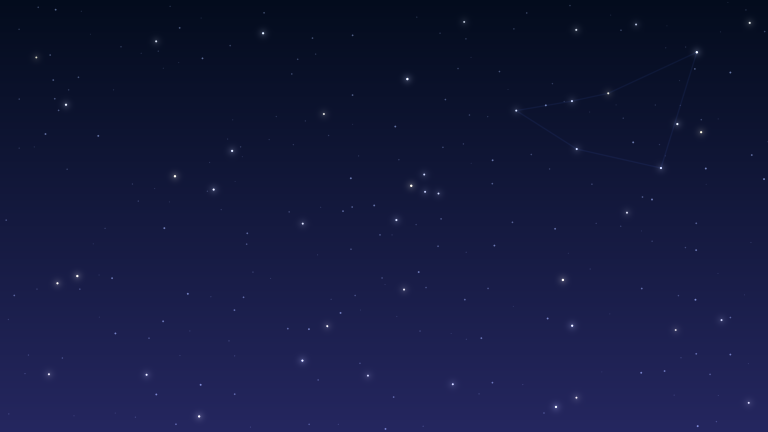
This texture is drawn by a WebGL 1 fragment shader. Its source:

```glsl
precision highp float;
// Night sky: a vertical indigo gradient strewn with jittered-cell stars,
// a faint six-point constellation at upper right, a small central cluster
// and a few brighter landmark stars. Lengths are in canvas heights.

uniform vec2 u_resolution;

const vec3 WHITE = vec3(0.93, 0.95, 1.0);
const vec3 WARM = vec3(1.0, 0.95, 0.74);

float hash(vec2 p) {
  return fract(sin(dot(p, vec2(127.1, 311.7))) * 4375.85);
}

// Antialiased disc that stays dim, rather than vanishing, when below a pixel.
float disc(float d, float radius) {
  float px = 1.0 / u_resolution.y;
  return 1.0 - smoothstep(radius - 0.7 * px, radius + 0.7 * px, d);
}

// Bright core surrounded by a soft halo.
vec3 star(vec2 offset, float power, vec3 tint) {
  float d = length(offset);
  float core = disc(d, 0.0016 + 0.001 * power);
  float halo = 0.27 * exp(-d / 0.0065) * (1.0 - smoothstep(0.01, 0.028, d));
  return tint * (core * (0.5 + 0.4 * power) + halo * power);
}

// One haloed star per occupied large cell, kept clear of cell borders.
vec3 brightField(vec2 p) {
  vec2 cell = floor(p / 0.2);
  vec2 jitter = vec2(hash(cell + 3.1), hash(cell + 8.7));
  vec2 center = (cell + 0.16 + 0.68 * jitter) * 0.2;
  float present = step(hash(cell + 15.3), 0.62);
  vec3 tint = mix(WHITE, WARM, hash(cell + 21.9));
  return present * star(p - center, 0.45 + 0.4 * hash(cell + 5.5), tint);
}

// Tiny faint stars in a finer cell grid.
vec3 dustField(vec2 p) {
  vec2 cell = floor(p / 0.05);
  vec2 jitter = vec2(hash(cell + 41.3), hash(cell + 67.9));
  vec2 center = (cell + 0.1 + 0.8 * jitter) * 0.05;
  float present = step(hash(cell + 29.7), 0.32);
  float glint = hash(cell + 53.1);
  float size = 0.0009 + 0.0012 * glint;
  return present * vec3(0.75, 0.82, 1.0) * (0.12 + 0.4 * glint * glint)
       * disc(length(p - center), size);
}

float link(vec2 p, vec2 a, vec2 b) {
  vec2 ap = p - a;
  vec2 ab = b - a;
  float t = clamp(dot(ap, ab) / dot(ab, ab), 0.0, 1.0);
  return disc(length(ap - ab * t), 0.0015);
}

vec3 constellation(vec2 p) {
  vec2 apex = vec2(1.613, 0.879);
  vec2 upper = vec2(1.408, 0.784);
  vec2 inner = vec2(1.324, 0.766);
  vec2 tip = vec2(1.195, 0.744);
  vec2 lower = vec2(1.335, 0.655);
  vec2 heel = vec2(1.530, 0.611);

  float lines = max(link(p, apex, upper), link(p, upper, inner));
  lines = max(lines, max(link(p, inner, tip), link(p, tip, lower)));
  lines = max(lines, max(link(p, lower, heel), link(p, heel, apex)));

  vec3 light = vec3(0.022, 0.033, 0.065) * lines;
  light += star(p - apex, 1.0, WHITE);
  light += star(p - upper, 0.6, WARM);
  light += star(p - inner, 0.6, WHITE);
  light += star(p - tip, 0.55, WHITE);
  light += star(p - lower, 0.6, WHITE);
  light += star(p - heel, 0.7, WHITE);
  return light;
}

vec3 cluster(vec2 p) {
  vec2 q = p - vec2(0.952, 0.570);
  return star(q, 0.95, WARM)
       + star(q - vec2(0.030, 0.026), 0.5, WHITE)
       + star(q - vec2(0.032, -0.014), 0.5, WHITE)
       + star(q - vec2(0.063, -0.018), 0.5, WHITE);
}

vec3 landmarks(vec2 p) {
  return star(p - vec2(0.943, 0.817), 1.0, WHITE)
       + star(p - vec2(0.405, 0.592), 0.95, WARM)
       + star(p - vec2(1.303, 0.352), 0.95, WARM)
       + star(p - vec2(0.179, 0.361), 0.9, WARM)
       + star(p - vec2(1.623, 0.694), 0.8, WARM)
       + star(p - vec2(0.609, 0.923), 0.8, WHITE)
       + star(p - vec2(1.287, 0.058), 0.8, WHITE);
}

void main() {
  vec2 p = gl_FragCoord.xy / u_resolution.y;
  float height = gl_FragCoord.y / u_resolution.y;

  // Indigo horizon rising to a near-black zenith
  vec3 sky = mix(vec3(0.143, 0.150, 0.373), vec3(0.012, 0.045, 0.112), height);

  // Starlight, faintest layers first
  vec3 light = dustField(p) + brightField(p);
  light += constellation(p) + cluster(p) + landmarks(p);

  gl_FragColor = vec4(min(sky + light, 1.0), 1.0);
}
```
